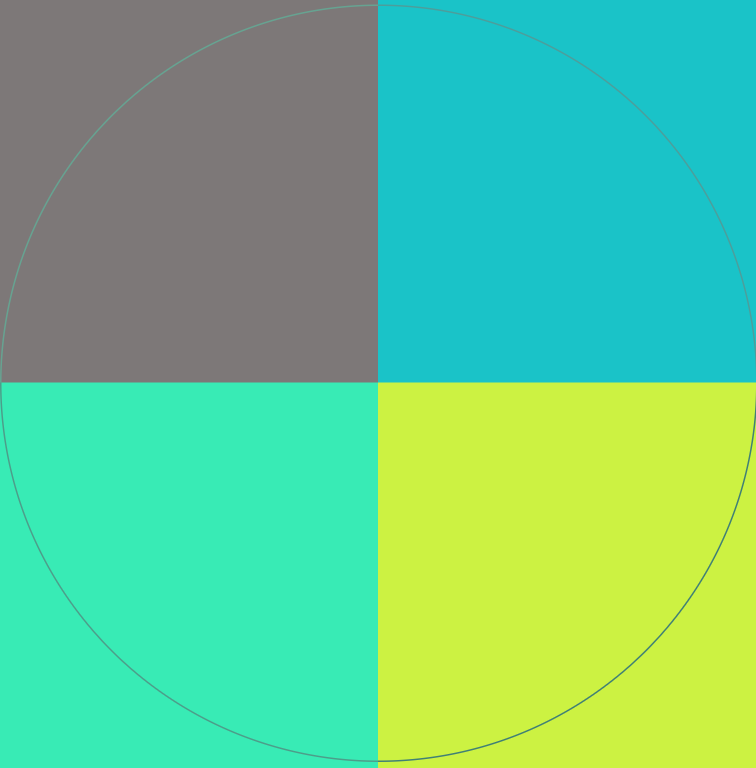
This background is drawn by a WebGL 2 fragment shader. Its source:

```glsl
#version 300 es
precision highp float;
// Four flat colour quadrants crossed by one hairline circle.
// The quadrants are blended by edge coverage; the circle is a distance
// function whose tint changes with the quadrant it passes through.

uniform vec2 u_resolution;
out vec4 outColor;

// Lengths are in canvas heights, measured from the canvas centre.
const vec2  SPLIT       = vec2(0.0, 0.00195);
const vec2  RING_CENTRE = vec2(0.001, 0.001);
const float RING_RADIUS = 0.4922;
const float RING_WIDTH  = 0.00195;

const vec3 GRAY  = vec3(0.49, 0.47, 0.47);
const vec3 TEAL  = vec3(0.10, 0.765, 0.785);
const vec3 MINT  = vec3(0.22, 0.92, 0.71);
const vec3 LIME  = vec3(0.80, 0.95, 0.26);

const vec3 RING_ON_GRAY = vec3(0.40, 0.64, 0.57);
const vec3 RING_ON_TEAL = vec3(0.30, 0.62, 0.61);
const vec3 RING_ON_MINT = vec3(0.30, 0.62, 0.54);
const vec3 RING_ON_LIME = vec3(0.25, 0.50, 0.46);

// Picks one of four colours; side.x runs left to right, side.y upward.
vec3 quadrants(vec3 topLeft, vec3 topRight, vec3 lowLeft, vec3 lowRight, vec2 side) {
    return mix(mix(lowLeft, lowRight, side.x), mix(topLeft, topRight, side.x), side.y);
}

void main() {
    float pixel = 1.0 / u_resolution.y;
    vec2 p = (gl_FragCoord.xy - 0.5 * u_resolution) * pixel;

    // Background quadrants with edges one pixel soft
    vec2 side = clamp((p - SPLIT) / pixel + 0.5, 0.0, 1.0);
    vec3 color = quadrants(GRAY, TEAL, MINT, LIME, side);

    // Thin circle, tinted per quadrant
    float ringDistance = abs(length(p - RING_CENTRE) - RING_RADIUS);
    float ring = clamp((0.5 * RING_WIDTH - ringDistance) / pixel + 0.5, 0.0, 1.0);
    vec3 ringColor = quadrants(RING_ON_GRAY, RING_ON_TEAL, RING_ON_MINT, RING_ON_LIME, side);

    outColor = vec4(mix(color, ringColor, ring), 1.0);
}
```
